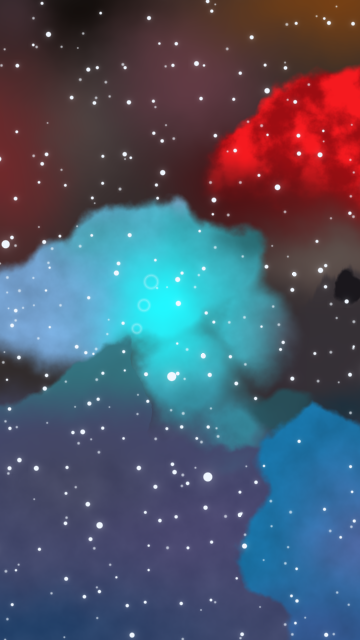
A Shadertoy shader for this background:

```glsl
vec2 hash2(vec2 p) {
    vec3 q = fract(p.xyx * vec3(0.1031, 0.1030, 0.0973));
    q += dot(q, q.yzx + 33.33);
    return fract((q.xx + q.yz) * q.zy);
}

float gradientNoise(vec2 p) {
    vec2 i = floor(p), f = fract(p), u = f * f * (3.0 - 2.0 * f);
    vec2 o = vec2(0, 1);
    float a = dot(hash2(i) * 2.0 - 1.0, f);
    float b = dot(hash2(i + o.yx) * 2.0 - 1.0, f - o.yx);
    float c = dot(hash2(i + o.xy) * 2.0 - 1.0, f - o.xy);
    float d = dot(hash2(i + o.yy) * 2.0 - 1.0, f - o.yy);
    return mix(mix(a, b, u.x), mix(c, d, u.x), u.y);
}

float fbm(vec2 p) {
    float sum = 0.0, amp = 0.7;
    for (int i = 0; i < 5; i++) {
        sum += amp * gradientNoise(p);
        p = mat2(1.6, 1.2, -1.2, 1.6) * p + 7.3;
        amp *= 0.5;
    }
    return sum;
}

// Soft elliptical stain of colour
void wash(inout vec3 col, vec2 p, vec2 centre, vec2 radius, vec3 tint) {
    vec2 d = (p - centre) / radius;
    col = mix(col, tint, exp(-dot(d, d)));
}

float inside(float d, float softness) {
    return smoothstep(softness, -softness, d);
}

// Signed distance to the merged puffs of the central cloud
float cloudDistance(vec2 p) {
    vec3 puffs[10] = vec3[](
        vec3(0.03, 0.93, 0.12), vec3(0.19, 0.93, 0.19), vec3(0.31, 1.11, 0.10),
        vec3(0.44, 1.00, 0.20), vec3(0.49, 1.18, 0.05), vec3(0.60, 1.03, 0.14),
        vec3(0.66, 1.08, 0.08), vec3(0.70, 0.86, 0.12), vec3(0.52, 0.73, 0.15),
        vec3(0.65, 0.59, 0.08));
    float sum = 0.0;
    for (int i = 0; i < 10; i++)
        sum += exp(-50.0 * (length(p - puffs[i].xy) - puffs[i].z));
    return -log(sum) / 50.0 + 0.012;
}

// Scattered round stars, one at most in each cell
float stars(vec2 p, float cells, float chance, float size, float pixel) {
    vec2 id = floor(p * cells), rnd = hash2(id + cells);
    vec2 centre = (id + 0.2 + 0.6 * hash2(id + 41.7)) / cells;
    float r = size * (0.6 + 0.7 * rnd.y);
    float d = length(p - centre) - r;
    return step(rnd.x, chance) * (inside(d, pixel) + 0.15 * exp(-max(d, 0.0) / r));
}

void mainImage(out vec4 fragColor, in vec2 fragCoord) {
    vec2 p = fragCoord / iResolution.xy * vec2(1.0, 1.778);
    float pixel = 1.0 / iResolution.x;
    float broad = fbm(p * 4.0), fine = fbm(p * 11.0 + 5.0);
    vec2 w = p + 0.09 * vec2(broad, fbm(p * 4.0 + 19.0));
    vec2 e = w + 0.035 * vec2(fine, fbm(p * 11.0 + 31.0));

    // Smoky upper sky
    vec3 col = vec3(0.19, 0.17, 0.17);
    wash(col, w, vec2(0.22, 1.74), vec2(0.25, 0.15), vec3(0.05, 0.04, 0.03));
    wash(col, w, vec2(0.02, 1.75), vec2(0.10, 0.12), vec3(0.22, 0.17, 0.19));
    wash(col, w, vec2(0.22, 1.42), vec2(0.17, 0.18), vec3(0.28, 0.27, 0.26));
    wash(col, w, vec2(0.54, 1.55), vec2(0.20, 0.22), vec3(0.38, 0.23, 0.27));
    wash(col, w, vec2(0.93, 1.78), vec2(0.32, 0.16), vec3(0.46, 0.25, 0.08));
    wash(col, w, vec2(0.00, 1.33), vec2(0.17, 0.27), vec3(0.44, 0.16, 0.17));
    wash(col, w, vec2(0.72, 1.27), vec2(0.24, 0.13), vec3(0.24, 0.07, 0.08));
    wash(col, w, vec2(1.00, 1.25), vec2(0.30, 0.15), vec3(0.48, 0.06, 0.07));
    wash(col, w, vec2(0.93, 1.06), vec2(0.22, 0.10), vec3(0.37, 0.32, 0.30));
    wash(col, w, vec2(0.90, 0.76), vec2(0.25, 0.17), vec3(0.21, 0.18, 0.22));

    // Red cloud: crisp crest, fading underside
    float crest = 1.34 + 0.25 * sin(1.57 * clamp((e.x - 0.57) / 0.36, 0.0, 1.0));
    float base = 1.32 - 0.25 * max(e.x - 0.68, 0.0);
    float red = inside(e.y - crest, 0.015) * smoothstep(base - 0.09, base + 0.06, e.y);
    red *= smoothstep(0.56, 0.63, e.x);
    vec3 redTint = mix(vec3(0.62, 0.05, 0.07), vec3(0.96, 0.10, 0.12),
        smoothstep(-0.25, 0.2, fine + 0.3 * broad));
    col = mix(col, redTint, red);

    // Dark ridge and spires on the right
    float ridge = 0.86 + 0.15 * smoothstep(0.78, 0.92, p.x) + 0.10 * fbm(vec2(p.x * 16.0, 2.0));
    col = mix(col, vec3(0.21, 0.19, 0.21), 0.75 * inside(p.y - ridge, 0.012)
        * smoothstep(0.76, 0.88, p.x));
    float spire = length((e - vec2(0.975, 0.975)) / vec2(0.6, 1.0)) - 0.055;
    col = mix(col, vec3(0.10, 0.09, 0.11), inside(spire, 0.008));

    // Blue and violet lower mist
    vec3 mist = vec3(0.26, 0.28, 0.42);
    wash(mist, w, vec2(0.55, 0.32), vec2(0.30, 0.20), vec3(0.29, 0.28, 0.44));
    wash(mist, w, vec2(0.20, 0.45), vec2(0.25, 0.13), vec3(0.27, 0.28, 0.39));
    wash(mist, w, vec2(0.05, 0.02), vec2(0.45, 0.12), vec3(0.14, 0.26, 0.42));
    col = mix(col, mist + 0.05 * fine, inside(e.y - 0.66 + 0.08 * p.x, 0.10));

    // Central cloud
    float cloud = cloudDistance(e);
    vec3 glow = mix(vec3(0.45, 0.62, 0.80), vec3(0.25, 0.66, 0.72), smoothstep(0.22, 0.5, w.x));
    wash(glow, w, vec2(0.28, 1.13), vec2(0.15, 0.08), vec3(0.31, 0.62, 0.70));
    wash(glow, w, vec2(0.49, 1.21), vec2(0.06, 0.04), vec3(0.45, 0.62, 0.74));
    wash(glow, w, vec2(0.70, 1.13), vec2(0.09, 0.07), vec3(0.17, 0.43, 0.46));
    wash(glow, w, vec2(0.82, 0.84), vec2(0.10, 0.13), vec3(0.32, 0.37, 0.43));
    wash(glow, w, vec2(0.58, 0.58), vec2(0.30, 0.14), vec3(0.21, 0.52, 0.60));
    glow *= 1.0 + 0.2 * fine;
    wash(glow, w, vec2(0.44, 0.92), vec2(0.16, 0.17), vec3(0.13, 0.97, 1.0));
    col = mix(col, glow, inside(cloud, mix(0.018, 0.05, smoothstep(1.1, 0.85, p.y))));

    // Teal banks before the cloud
    float bank = 0.64 + 0.20 * smoothstep(0.0, 0.34, e.x) - 0.3 * smoothstep(0.35, 0.44, e.x);
    vec3 bankTint = mix(mist, vec3(0.20, 0.46, 0.51), smoothstep(0.54, 0.74, w.y));
    col = mix(col, bankTint, 0.93 * inside(e.y - bank, 0.012) * smoothstep(0.46, 0.54, e.y));
    float shelf = length((e - vec2(0.78, 0.64)) / vec2(1.8, 1.0)) - 0.055;
    col = mix(col, vec3(0.15, 0.33, 0.37), 0.85 * inside(shelf, 0.015));
    wash(col, w, vec2(0.97, 0.64), vec2(0.10, 0.06), vec3(0.12, 0.19, 0.24));

    // Blue cloud at lower right
    float side = 0.69 + 0.045 * sin(e.y * 17.0 + 0.8) + 0.10 * smoothstep(0.45, 0.63, e.y)
        + 0.08 * smoothstep(0.2, 0.0, e.y);
    float blue = inside(side - e.x, 0.015) * inside(e.y - 0.65 + 0.5 * abs(e.x - 0.88), 0.012);
    vec3 blueTint = vec3(0.09, 0.45, 0.65);
    wash(blueTint, w, vec2(1.02, 0.28), vec2(0.18, 0.20), vec3(0.30, 0.41, 0.64));
    wash(blueTint, w, vec2(0.90, 0.00), vec2(0.30, 0.13), vec3(0.20, 0.34, 0.56));
    col = mix(col, blueTint * (1.0 + 0.18 * fine), blue);

    // Stars from dust to bright points
    float light = stars(p, 13.0, 0.42, 0.0042, pixel) + stars(p + 3.7, 9.0, 0.35, 0.0055, pixel)
        + stars(p + 8.1, 4.0, 0.3, 0.0095, pixel) + 0.6 * stars(p + 5.3, 24.0, 0.12, 0.003, pixel);

    // Pale bubbles by the core
    for (float i = 0.0; i < 3.0; i++) {
        vec2 centre = vec2(0.42 - 0.02 * i, 0.995 - 0.065 * i);
        light += 0.45 * inside(abs(length(p - centre) - 0.018 + 0.003 * i) - 0.002, 2.0 * pixel);
    }
    col = mix(col, vec3(0.94, 0.97, 1.0), clamp(light, 0.0, 1.0));
    fragColor = vec4(clamp(col, 0.0, 1.0), 1.0);
}
```
